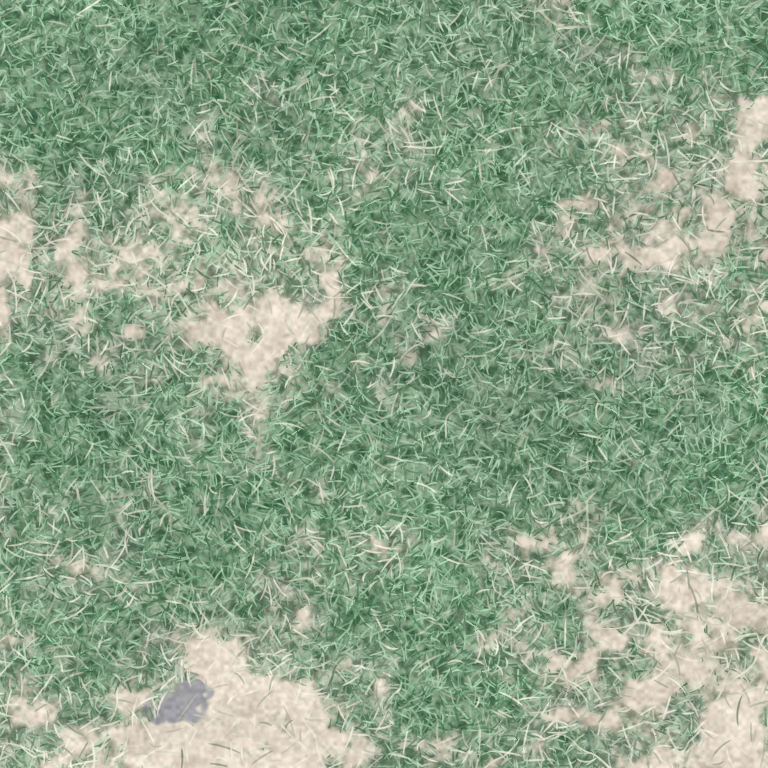
Write a Shadertoy shader that draws this texture.

```glsl
vec3 hash3(vec2 cell, float seed) {
    uvec3 q = uvec3(vec3(cell, seed) + 512.5);
    q = q * 1664525u + 1013904223u;
    q.x += q.y * q.z; q.y += q.z * q.x; q.z += q.x * q.y;
    q ^= q >> 16u;
    q.x += q.y * q.z; q.y += q.z * q.x; q.z += q.x * q.y;
    return vec3(q >> 8u) / 16777216.0;
}

float noise(vec2 p) {
    vec2 i = floor(p), f = fract(p);
    f = f * f * (3.0 - 2.0 * f);
    vec2 e = vec2(1, 0);
    return mix(mix(hash3(i, 0.0).x, hash3(i + e, 0.0).x, f.x),
               mix(hash3(i + e.yx, 0.0).x, hash3(i + e.xx, 0.0).x, f.x), f.y);
}

float fbm(vec2 p) {
    float sum = 0.0, amp = 0.53;
    for (int i = 0; i < 4; i++) {
        sum += amp * noise(p);
        p = mat2(1.6, 1.2, -1.2, 1.6) * p + 7.3;
        amp *= 0.5;
    }
    return sum;
}

float spot(vec2 p, vec2 centre, vec2 radius) {
    vec2 d = (p - centre) / radius;
    return exp(-dot(d, d));
}

// Bent, tapered strokes scattered one per cell: x is coverage, y is a random tone
vec2 strokes(vec2 p, float cells, float seed, float width, float density) {
    vec2 best = vec2(0);
    float reach = 0.95 / cells;
    p += seed * 0.037;
    for (int k = 0; k < 9; k++) {
        vec2 cell = floor(p * cells) + vec2(k % 3 - 1, k / 3 - 1);
        vec3 place = hash3(cell, seed), look = hash3(cell, seed + 60.0);
        vec2 d = p - (cell + place.xy) / cells;
        float angle = place.z * 6.2832, c = cos(angle), s = sin(angle);
        d = mat2(c, -s, s, c) * d;
        float along = d.x / (reach * mix(0.5, 1.0, look.z));
        d.y += (look.z - 0.5) * 0.4 * reach * along * along;
        float w = width * (1.0 - 0.6 * along * along);
        float cover = smoothstep(0.0011, -0.0011, abs(d.y) - w)
                    * smoothstep(1.0, 0.7, abs(along))
                    * smoothstep(-0.08, 0.08, density - look.x);
        if (cover > best.x) best = vec2(cover, look.y);
    }
    return best;
}

void mainImage(out vec4 fragColor, in vec2 fragCoord) {
    vec2 p = fragCoord / iResolution.y;

    // Worn patches in the turf, broken up at several scales
    float ragged = fbm(p * 30.0) - 0.5;
    float wear = 0.75 * fbm(p * 7.0 + 3.0) + 0.12 + 0.65 * ragged;
    wear += 0.34 * spot(p, vec2(0.33, 0.06), vec2(0.17, 0.14));
    wear += 0.36 * spot(p, vec2(0.97, 0.17), vec2(0.11, 0.18));
    wear += 0.24 * spot(p, vec2(0.85, 0.69), vec2(0.17, 0.08));
    wear += 0.14 * spot(p, vec2(0.38, 0.61), vec2(0.14, 0.15));
    wear += 0.11 * spot(p, vec2(0.12, 0.62), vec2(0.16, 0.13));
    wear -= 0.12 * spot(p, vec2(0.62, 0.45), vec2(0.11, 0.50));
    wear -= 0.12 * smoothstep(0.8, 1.0, p.y);
    float bare = smoothstep(0.59, 0.80, wear);
    float thin = smoothstep(0.42, 0.66, wear - 0.25 * ragged);

    // Sandy soil, a grey stone and the shaded floor of the turf
    float grain = smoothstep(0.25, 0.75, fbm(p * 95.0));
    vec3 soil = mix(vec3(0.77, 0.72, 0.65), vec3(0.96, 0.92, 0.86),
                    0.6 * fbm(p * 16.0 + 20.0) + 0.4 * grain);
    float stone = spot(p + 0.08 * (fbm(p * 18.0) - 0.5), vec2(0.24, 0.09), vec2(0.05, 0.03));
    soil = mix(soil, vec3(0.60, 0.60, 0.62), smoothstep(0.4, 0.6, stone));
    vec3 floorColor = mix(vec3(0.25, 0.38, 0.28), vec3(0.54, 0.63, 0.53), grain);
    floorColor = mix(floorColor, mix(vec3(0.45, 0.48, 0.42), vec3(0.82, 0.80, 0.73), grain), 0.7 * thin);
    vec3 color = mix(floorColor, soil, bare);

    // Green blades from shaded to lit, faded and sparser where the turf is worn
    float fade = 0.5 * thin + 0.4 * smoothstep(0.4, 0.7, fbm(p * 13.0 + 40.0));
    for (int i = 0; i < 7; i++) {
        float layer = float(i);
        vec2 blade = strokes(p, 46.0 + 4.0 * layer, layer + 1.0, 0.0012, 0.92 - 0.85 * bare - 0.3 * thin);
        vec3 green = mix(vec3(0.25, 0.42, 0.29), vec3(0.70, 0.84, 0.71), blade.y);
        green = mix(green, vec3(0.38, 0.42, 0.36) + 0.44 * blade.y, fade * 0.65);
        color = mix(color, green, 0.85 * blade.x);
    }

    // Dry straw and its shadows gathered around the worn patches
    for (int i = 0; i < 4; i++) {
        float layer = float(i);
        vec2 straw = strokes(p, 32.0 + 8.0 * layer, layer + 20.0, 0.0013, 0.08 + 0.55 * thin - 0.35 * bare);
        vec3 dry = mix(vec3(0.46, 0.49, 0.42), vec3(0.96, 0.94, 0.88), sqrt(straw.y));
        color = mix(color, dry, 0.8 * straw.x);
    }

    // Long pale runners lying on top
    vec2 wobble = 0.025 * vec2(noise(p * 30.0), noise(p * 30.0 + 9.0));
    vec2 runner = strokes(p + wobble, 12.0, 31.0, 0.0016, 0.04 + 0.25 * thin);
    color = mix(color, mix(vec3(0.76, 0.76, 0.67), vec3(0.93, 0.91, 0.83), runner.y), 0.8 * runner.x);

    // Broad light and shade, with fine speckle
    color *= 0.95 + 0.14 * fbm(p * 9.0 + 60.0);
    color += 0.12 * (noise(p * 190.0) - 0.5);
    fragColor = vec4(color, 1.0);
}
```
